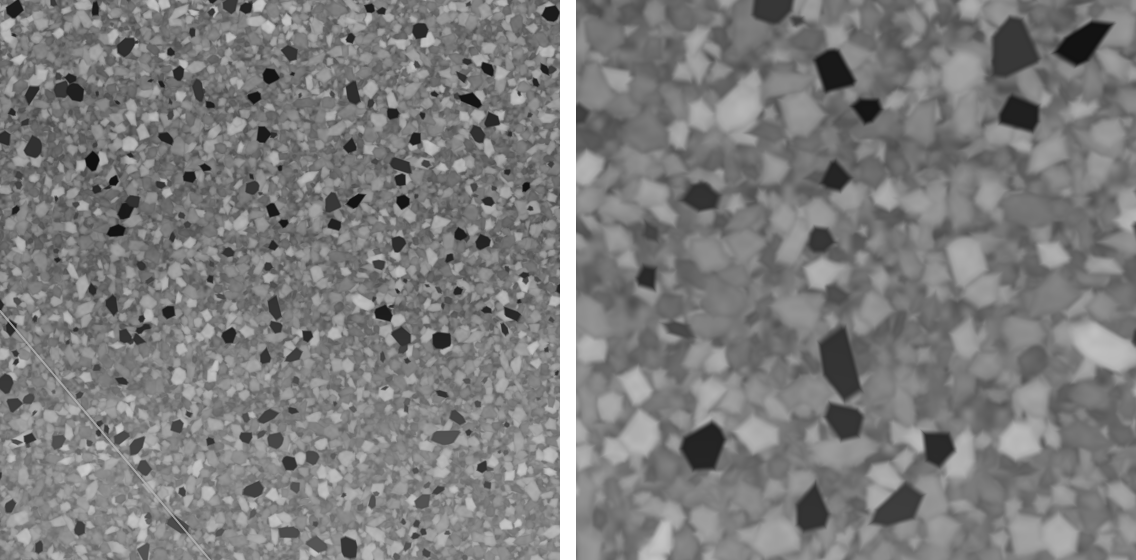
Left, the full canvas; right, a detail of the centre.
A Shadertoy shader for this texture:

```glsl
#define GRAIN_CELLS 36.0
#define DARK_CELLS 26.0
#define DARK_SHARE 0.18
#define EDGE_BLUR 0.0021
#define CEMENT_GREY 0.43
#define MOTTLE 0.09
#define HAZE 0.24
#define LINE_START vec2(0.0, 0.445)
#define LINE_END vec2(0.375, 0.0)
#define LINE_WIDTH 0.0017

float hash(vec2 p) {
    return fract(sin(dot(p, vec2(127.1, 311.7))) * 43758.5);
}

float noise(vec2 p) {
    vec2 cell = floor(p);
    vec2 f = fract(p);
    f = f * f * (3.0 - 2.0 * f);
    float low = mix(hash(cell), hash(cell + vec2(1.0, 0.0)), f.x);
    float high = mix(hash(cell + vec2(0.0, 1.0)), hash(cell + 1.0), f.x);
    return mix(low, high, f.y);
}

// Signed distance to a crushed stone: irregular sides with rounded corners
float chipDistance(vec2 p, vec2 key, float radius) {
    float turn = 6.2832 * hash(key + 9.1);
    float stretch = mix(1.0, 1.6, pow(hash(key + 10.3), 2.0));
    p = mat2(cos(turn), sin(turn), -sin(turn), cos(turn)) * p;
    p *= vec2(1.0 / stretch, sqrt(stretch));
    float d = length(p) - 1.12 * radius;
    for (int i = 0; i < 6; i++) {
        float side = float(i);
        float angle = 1.0472 * (side + 0.8 * hash(key + 11.37 + 1.37 * side));
        float reach = radius * mix(0.62, 1.1, hash(key + 23.71 + 1.19 * side));
        d = max(d, dot(p, vec2(cos(angle), sin(angle))) - reach);
    }
    return d;
}

// Paint one layer of stones over the tone
void scatter(inout float tone, vec2 p, float cells, float share,
             vec2 radii, vec2 greys, float seed) {
    vec2 g = p * cells;
    vec2 base = floor(g);
    for (int y = -1; y <= 1; y++)
    for (int x = -1; x <= 1; x++) {
        vec2 id = base + vec2(x, y);
        vec2 key = id + 17.3 * seed;
        if (hash(key) > share) continue;
        vec2 center = id + 0.15 + 0.7 * vec2(hash(key + 1.7), hash(key + 3.1));
        float radius = mix(radii.x, radii.y, hash(key + 5.3));
        float d = chipDistance(g - center, key, radius) / cells;
        float grey = mix(greys.x, greys.y, hash(key + 7.9));
        grey *= mix(0.92, 1.0, smoothstep(0.0, 0.005, -d));
        tone = mix(grey, tone, smoothstep(-EDGE_BLUR, EDGE_BLUR, d));
    }
}

float segmentDistance(vec2 p, vec2 a, vec2 b) {
    vec2 ab = b - a;
    float t = clamp(dot(p - a, ab) / dot(ab, ab), 0.0, 1.0);
    return length(p - a - t * ab);
}

void mainImage(out vec4 fragColor, in vec2 fragCoord) {
    vec2 uv = fragCoord / iResolution.y;

    // Cement and light grains, from fine to coarse
    float tone = CEMENT_GREY + 0.2 * (noise(uv * 150.0) - 0.5);
    scatter(tone, uv, GRAIN_CELLS * 2.3, 0.9, vec2(0.28, 0.55), vec2(0.36, 0.65), 1.0);
    scatter(tone, uv, GRAIN_CELLS * 1.45, 0.75, vec2(0.26, 0.54), vec2(0.40, 0.70), 2.0);
    scatter(tone, uv, GRAIN_CELLS, 0.62, vec2(0.26, 0.52), vec2(0.46, 0.77), 3.0);

    // Mottled surface inside the grains
    float mottle = 0.6 * noise(uv * 95.0 + 7.0) + 0.4 * noise(uv * 190.0);
    tone += MOTTLE * (mottle - 0.5);

    // Dark stones and small shards
    scatter(tone, uv, DARK_CELLS * 2.1, 0.05, vec2(0.18, 0.42), vec2(0.12, 0.34), 4.0);
    scatter(tone, uv, DARK_CELLS, DARK_SHARE, vec2(0.2, 0.43), vec2(0.07, 0.24), 5.0);

    // Broad shading with a pale sheen toward the bottom
    float sheen = 1.0 - smoothstep(0.1, 0.62, uv.y);
    float shade = mix(0.93, 1.06, sheen) + 0.06 * smoothstep(0.7, 1.0, uv.y);
    shade += 0.1 * (noise(uv * 5.0 + 3.0) - 0.5);
    tone = mix(tone * shade, 0.61, HAZE * sheen);

    // Thin pale strip with a faint shadow
    float strip = segmentDistance(uv, LINE_START, LINE_END);
    tone *= 1.0 - 0.12 * (1.0 - smoothstep(0.002, 0.006, strip));
    float cover = 1.0 - smoothstep(LINE_WIDTH - 0.001, LINE_WIDTH + 0.001, strip);
    tone = mix(tone, 0.71, 0.8 * cover);

    fragColor = vec4(vec3(clamp(tone, 0.0, 1.0)), 1.0);
}
```
